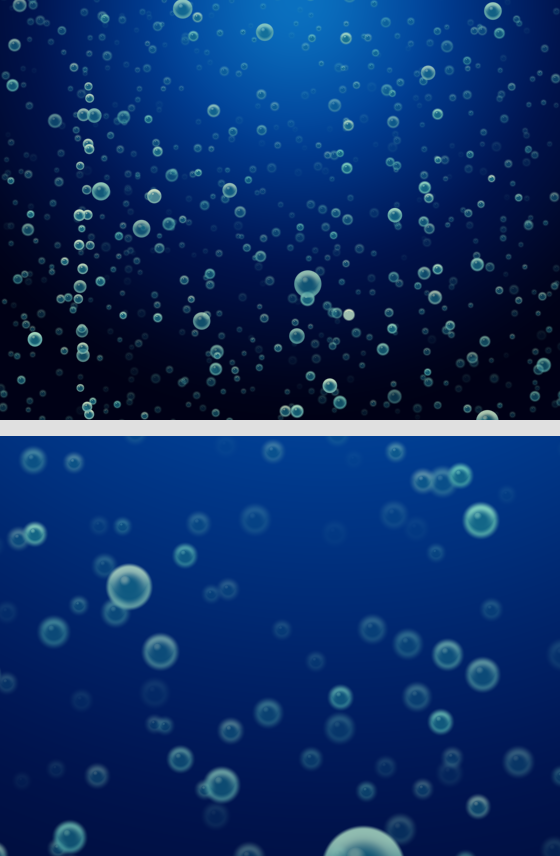
Top, the full canvas; bottom, a detail of the centre.
Give the GLSL for this background, as a Shadertoy shader.

```glsl
// Air bubbles drifting in deep blue water, lit from the surface above.

const vec3 SURFACE = vec3(0.04, 0.44, 0.75);
const vec3 BLUE    = vec3(0.00, 0.25, 0.59);
const vec3 DEEP    = vec3(0.00, 0.08, 0.32);
const vec3 ABYSS   = vec3(0.00, 0.005, 0.085);
const vec3 TEAL    = vec3(0.09, 0.45, 0.54);
const vec3 AQUA    = vec3(0.42, 0.80, 0.74);
const vec3 CREAM   = vec3(0.90, 0.94, 0.80);

float hash(vec2 p) {
    return fract(sin(dot(p, vec2(127.1, 311.7))) * 43758.5);
}

vec2 hash2(vec2 p) {
    return vec2(hash(p), hash(p + 17.3));
}

// Radial falloff of daylight around a point on the surface
vec3 water(vec2 p, vec2 light) {
    float d = length(p - light);
    vec3 color = mix(SURFACE, BLUE, smoothstep(0.0, 0.40, d));
    color = mix(color, DEEP, smoothstep(0.26, 0.68, d));
    return mix(color, ABYSS, smoothstep(0.54, 1.02, d));
}

// Translucent sphere: dim core, bright rim, light gathered at the top
vec3 bubble(vec3 base, vec2 offset, float radius, float blur, float opacity, float pale) {
    vec2 q = offset / radius;
    float d = length(q);
    float soft = max(blur, 0.8 / iResolution.y) / radius;
    float body = 1.0 - smoothstep(1.0 - soft, 1.0 + soft, d);
    float rim = smoothstep(0.50, 0.90, d);
    float top = smoothstep(-0.6, 0.8, q.y);
    float crescent = top * smoothstep(0.25, 0.75, d);
    float glint = 1.0 - smoothstep(0.05, 0.35, length(q - vec2(-0.22, 0.35)));

    vec3 edge = mix(AQUA, CREAM, pale);
    float filled = smoothstep(0.84, 0.96, pale) * 0.75;
    float shine = max(max(0.55 * rim, crescent), 0.8 * glint);
    vec3 color = mix(TEAL, edge, max(filled, shine));
    float alpha = opacity * body * mix(0.82, 1.0, max(rim, filled));
    return mix(base, color, alpha);
}

// One jittered grid of bubbles; each bubble stays inside its cell
vec3 scatter(vec3 color, vec2 p, float cells, float density, vec2 radii,
             float blur, vec2 opacities, float seed) {
    vec2 grid = p * cells + 9.0 * hash2(vec2(seed, 3.7));
    vec2 id = floor(grid);
    vec2 key = id + seed * 13.7;
    if (hash(key + 5.1) > density) return color;

    float size = hash(key + 2.3);
    float radius = mix(radii.x, radii.y, size * size);
    float margin = (radius + blur) * cells;
    vec2 centre = mix(vec2(margin), vec2(1.0 - margin), hash2(key));
    float opacity = mix(opacities.x, opacities.y, hash(key + 8.9));
    float nearness = smoothstep(0.010, 0.022, radius);
    float pale = mix(hash(key + 11.9), 1.0, 0.5 * nearness) * opacity;
    return bubble(color, (fract(grid) - centre) / cells, radius, blur, opacity, pale);
}

// A wavering vertical stream of bubbles
vec3 stream(vec3 color, vec2 p, float x, float count, vec2 radii,
            float blur, vec2 opacities, float seed) {
    for (float i = 0.0; i < count; i++) {
        vec2 key = vec2(i, seed);
        vec2 jitter = hash2(key) - 0.5;
        float y = (i + 0.5 + 1.6 * jitter.y) / count * 0.8;
        vec2 centre = vec2(x + 0.03 * jitter.x, y);
        float radius = mix(radii.x, radii.y, hash(key + 4.1));
        float opacity = mix(opacities.x, opacities.y, hash(key + 6.7));
        color = bubble(color, p - centre, radius, blur, opacity, 0.85 * opacity);
    }
    return color;
}

void mainImage(out vec4 fragColor, in vec2 fragCoord) {
    vec2 p = fragCoord / iResolution.y;
    float aspect = iResolution.x / iResolution.y;
    vec3 color = water(p, vec2(0.53 * aspect, 1.0));

    // Distant, blurred specks
    for (float i = 0.0; i < 3.0; i++) {
        color = scatter(color, p, 16.0, 0.5, vec2(0.005, 0.011), 0.004,
                        vec2(0.08, 0.62), i + 1.0);
    }
    color = stream(color, p, 0.225 * aspect, 18.0, vec2(0.005, 0.009), 0.004,
                   vec2(0.15, 0.50), 31.0);

    // Middle distance
    for (float i = 0.0; i < 3.0; i++) {
        color = scatter(color, p, 9.0, 0.42, vec2(0.008, 0.017), 0.003,
                        vec2(0.45, 1.0), i + 11.0);
    }

    // Rising stream and large bubbles close to the viewer
    color = stream(color, p, 0.15 * aspect, 21.0, vec2(0.009, 0.016), 0.002,
                   vec2(0.65, 1.0), 47.0);
    for (float i = 0.0; i < 2.0; i++) {
        color = scatter(color, p, 4.0, 0.38, vec2(0.017, 0.033), 0.002,
                        vec2(0.75, 1.0), i + 21.0);
    }

    fragColor = vec4(color, 1.0);
}
```
